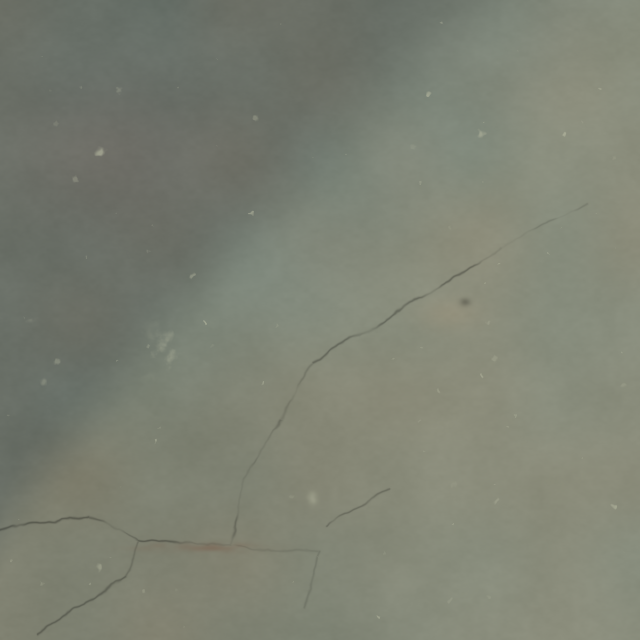
Give the GLSL for this texture, as a WebGL 1 fragment shader.

```glsl
precision highp float;
// Weathered concrete crossed by a soft diagonal shadow: broad tone gradients
// and value noise make the slab, wandering segments draw the hairline cracks,
// and jittered grid cells scatter pale flecks; a rust stain and scuffs finish it.

uniform vec2 u_resolution;

#define SHADOW_COLOR vec3(0.415, 0.437, 0.403)
#define COOL_COLOR   vec3(0.495, 0.530, 0.482)
#define WARM_COLOR   vec3(0.497, 0.503, 0.440)
#define LIGHT_COLOR  vec3(0.542, 0.553, 0.487)
#define RUST_COLOR   vec3(0.470, 0.335, 0.265)
#define FLECK_COLOR  vec3(0.690, 0.700, 0.610)
#define MOTTLE       0.045
#define GRAIN        0.022
#define CRACK_WIDTH  0.0019
#define CRACK_DEPTH  0.30
#define FLECK_SHARE  0.17

float hash(vec2 p) {
  vec3 q = fract(vec3(p.xyx) * 0.1031);
  q += dot(q, q.yzx + 33.33);
  return fract((q.x + q.y) * q.z);
}

float noise(vec2 p) {
  vec2 i = floor(p), f = fract(p);
  f = f * f * (3.0 - 2.0 * f);
  return mix(mix(hash(i), hash(i + vec2(1.0, 0.0)), f.x),
             mix(hash(i + vec2(0.0, 1.0)), hash(i + 1.0), f.x), f.y);
}

float fbm(vec2 p) {
  float sum = 0.0, amp = 0.5;
  for (int i = 0; i < 4; i++) {
    sum += amp * noise(p);
    p = mat2(1.6, 1.2, -1.2, 1.6) * p + 7.3;
    amp *= 0.5;
  }
  return sum;
}

// Hairline coverage along the segment a-b
float crack(vec2 p, vec2 a, vec2 b, float strength) {
  vec2 ab = b - a;
  float t = clamp(dot(p - a, ab) / dot(ab, ab), 0.0, 1.0);
  float d = length(p - a - ab * t) / CRACK_WIDTH;
  return strength * exp(-d * d);
}

float cracks(vec2 p) {
  // Wander the path, then break it into fainter and darker stretches
  vec2 w = p + 0.018 * (vec2(fbm(p * 22.0), fbm(p * 22.0 + 40.0)) - 0.47);
  vec2 fork = vec2(0.22, 0.155), bend = vec2(0.49, 0.435);
  vec2 foot = vec2(0.36, 0.145), joint = vec2(0.50, 0.14);
  float c = crack(w, vec2(0.92, 0.68), vec2(0.78, 0.615), 0.35);
  c = max(c, crack(w, vec2(0.78, 0.615), vec2(0.65, 0.53), 0.85));
  c = max(c, crack(w, vec2(0.65, 0.53), bend, 0.8));
  c = max(c, crack(w, bend, vec2(0.44, 0.345), 0.4));
  c = max(c, crack(w, vec2(0.44, 0.345), vec2(0.385, 0.25), 0.75));
  c = max(c, crack(w, vec2(0.385, 0.25), foot, 0.6));
  c = max(c, crack(w, vec2(-0.02, 0.17), vec2(0.14, 0.195), 0.9));
  c = max(c, crack(w, vec2(0.14, 0.195), fork, 0.7));
  c = max(c, crack(w, fork, foot, 0.9));
  c = max(c, crack(w, foot, joint, 0.25));
  c = max(c, crack(w, fork, vec2(0.20, 0.10), 0.5));
  c = max(c, crack(w, vec2(0.20, 0.10), vec2(0.06, 0.01), 0.8));
  c = max(c, crack(w, vec2(0.61, 0.235), vec2(0.51, 0.18), 0.65));
  c = max(c, crack(w, joint, vec2(0.48, 0.05), 0.35));
  return c * mix(0.3, 1.0, smoothstep(0.25, 0.65, noise(p * 34.0)));
}

// Sparse, ragged flecks, one at most per grid cell
float flecks(vec2 p, float cells) {
  vec2 g = p * cells, id = floor(g);
  vec2 center = 0.25 + 0.5 * vec2(hash(id + 3.1), hash(id + 8.7));
  float radius = mix(0.03, 0.10, pow(hash(id + 21.0), 3.0));
  vec2 q = fract(g) - center + 0.08 * (vec2(noise(g * 14.0), noise(g * 14.0 + 9.0)) - 0.5);
  float show = step(hash(id + 5.0), FLECK_SHARE) * mix(0.2, 0.75, hash(id + 14.0));
  return show * (1.0 - smoothstep(radius * 0.3, radius * 1.3, length(q)));
}

float blob(vec2 p, vec2 center, vec2 size) {
  vec2 q = (p - center) / size;
  return exp(-dot(q, q));
}

void main() {
  vec2 p = gl_FragCoord.xy / u_resolution;
  float broad = fbm(p * 4.0) - 0.47;

  // Lit slab: warm near the lower left, paler right, cool beside the shadow
  float edge = (1.11 * p.x + 0.17 - p.y) / 1.49 + 0.03 * broad
             + 0.025 * sin(3.14 * clamp(p.x / 0.73, 0.0, 1.0));
  vec3 color = mix(WARM_COLOR, LIGHT_COLOR, smoothstep(0.35, 0.85, p.x + 0.25 * p.y + 0.3 * broad));
  float cool = (1.0 - smoothstep(0.06, 0.25, edge)) * smoothstep(0.25, 0.6, p.y);
  color = mix(color, COOL_COLOR, cool);

  // Shadow with a wide penumbra and a faint red cast inside
  float softness = mix(0.045, 0.085, p.y);
  color = mix(SHADOW_COLOR, color, smoothstep(-softness, softness, edge));
  color += vec3(0.018, -0.008, -0.004) * blob(p, vec2(0.18, 0.76), vec2(0.16, 0.12));
  color -= 0.02 * blob(p, vec2(0.07, 0.31), vec2(0.06));

  // Mottling, colour drift and grain
  color += MOTTLE * (fbm(p * 13.0 + 5.0) - 0.47);
  color += vec3(0.02, -0.003, -0.012) * (noise(p * 8.0 + 60.0) - 0.5);
  color += GRAIN * (fbm(p * vec2(90.0, 130.0)) - 0.47);

  // Cracks and rust
  float rust = blob(p, vec2(0.31, 0.145), vec2(0.075, 0.007));
  color = mix(color, RUST_COLOR, rust * 0.65 * noise(p * vec2(45.0, 120.0)));
  color += vec3(0.025, 0.003, -0.008) * blob(p, vec2(0.70, 0.51), vec2(0.05, 0.025));
  color *= 1.0 - CRACK_DEPTH * cracks(p);
  color *= 1.0 - 0.22 * blob(p, vec2(0.727, 0.528), vec2(0.008, 0.006));

  // Pale flecks and scuffs
  float scuff = blob(p, vec2(0.275, 0.45), vec2(0.05, 0.035)) + blob(p, vec2(0.035, 0.504), vec2(0.03, 0.006));
  float pale = flecks(p, 11.0) + 0.5 * flecks(p + 0.37, 19.0);
  pale += 0.55 * scuff * smoothstep(0.52, 0.78, fbm(p * 42.0));
  pale += 0.8 * blob(p, vec2(0.488, 0.222), vec2(0.007, 0.010)) * noise(p * 130.0);
  color = mix(color, FLECK_COLOR, clamp(pale, 0.0, 1.0));

  gl_FragColor = vec4(color, 1.0);
}
```
